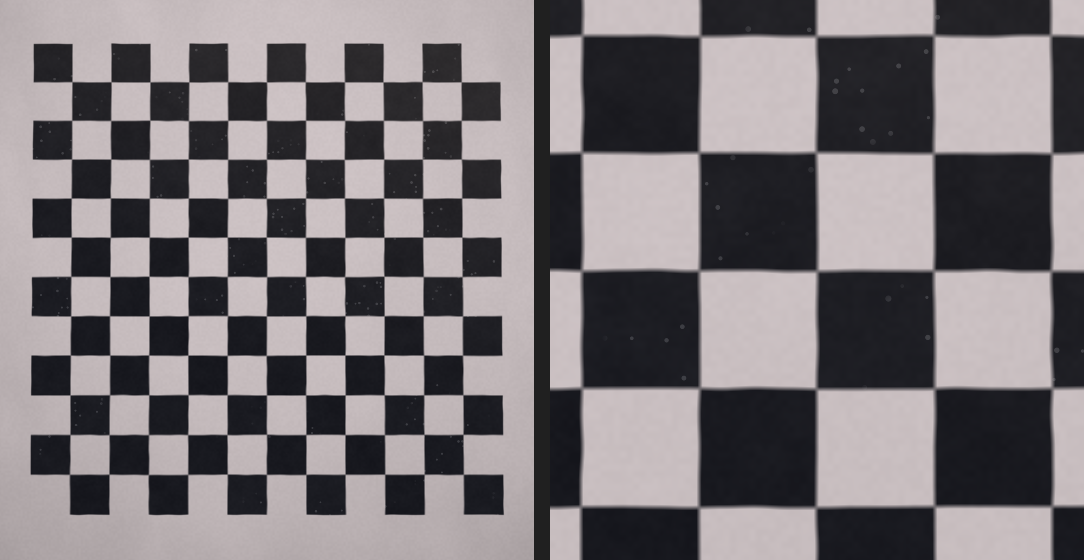
Left: the whole. Right: its middle third, enlarged.
Give the GLSL for this pattern, as a Shadertoy shader.

```glsl
// Printed 12 by 12 checkerboard on softly lit, slightly creased paper.

float hash(vec2 p) {
    vec3 q = fract(p.xyx * vec3(0.1031, 0.1030, 0.0973));
    q += dot(q, q.yzx + 33.33);
    return fract((q.x + q.y) * q.z);
}

float noise(vec2 p) {
    vec2 i = floor(p), f = fract(p);
    f = f * f * (3.0 - 2.0 * f);
    return mix(mix(hash(i), hash(i + vec2(1, 0)), f.x),
               mix(hash(i + vec2(0, 1)), hash(i + vec2(1, 1)), f.x), f.y);
}

float fbm(vec2 p) {
    float sum = 0.0, amp = 0.5;
    for (int i = 0; i < 4; i++) {
        sum += amp * noise(p);
        p = mat2(1.6, 1.2, -1.2, 1.6) * p + 7.3;
        amp *= 0.5;
    }
    return sum;
}

// Board coordinates in cells, with the mild perspective of a tilted sheet
vec2 boardCells(vec2 p) {
    float v = (p.y - 0.0807) / 0.8412;
    float cellWidth = mix(0.0704, 0.0694, v);
    return vec2(6.0 + (p.x - 0.4768) / cellWidth,
                12.0 * v - 0.24 * v * (1.0 - v));
}

// Ink coverage: product of two soft square waves inside the board
float checkerInk(vec2 g, float soft) {
    vec2 inside = clamp(g, soft, 12.0 - soft);
    vec2 signedDist = abs(mod(inside - 0.5, 2.0) - 1.0) - 0.5;
    vec2 wave = clamp(signedDist / soft, -1.0, 1.0);
    vec2 border = smoothstep(-soft, soft, 6.0 - abs(g - 6.0));
    return (0.5 - 0.5 * wave.x * wave.y) * border.x * border.y;
}

// Sparse pale dust, gathered in a few patches
float dust(vec2 p, float pixel) {
    vec2 cell = floor(p * 130.0);
    vec2 offset = 0.3 + 0.4 * vec2(hash(cell + 11.0), hash(cell + 47.0));
    float radius = mix(0.08, 0.2, hash(cell + 83.0));
    float d = length(fract(p * 130.0) - offset) - radius;
    float patches = smoothstep(0.52, 0.75, noise(p * 13.0 + 4.0));
    float present = step(0.9, hash(cell)) * patches;
    return present * (1.0 - smoothstep(0.0, 130.0 * pixel, d));
}

void mainImage(out vec4 fragColor, in vec2 fragCoord) {
    float pixel = 1.0 / iResolution.y;
    vec2 p = fragCoord * pixel;
    vec2 uv = fragCoord / iResolution.xy;

    // Paper: broad light, shaded rim, creases and fibre grain
    float light = 1.015 + 0.035 * (uv.y - 0.5);
    light -= 0.24 * dot(uv - vec2(0.54, 0.6), uv - vec2(0.54, 0.6));
    light += 0.05 * (fbm(p * 3.0) - 0.47);
    vec2 creaseAt = p * vec2(7.0, 5.0);
    float rim = smoothstep(0.32, 0.5, max(abs(uv.x - 0.5), abs(uv.y - 0.5)));
    light += mix(0.03, 0.1, rim) * (fbm(creaseAt + vec2(0.25, 0.2)) - fbm(creaseAt));
    float grain = noise(p * 260.0) - 0.5;
    vec3 paper = vec3(0.785, 0.745, 0.752) * light + 0.018 * grain;

    // Ink: cool and deep below, worn and warmer toward the upper right
    float fade = smoothstep(0.45, 1.35, uv.y + 0.35 * uv.x);
    vec3 ink = mix(vec3(0.098, 0.101, 0.125), vec3(0.178, 0.168, 0.175), fade);
    vec2 g = boardCells(p);
    ink += 0.016 * (hash(floor(g) + 5.0) - 0.5);
    ink += 0.03 * (fbm(p * 45.0) - 0.47) + 0.012 * grain;
    ink += 0.13 * dust(p, pixel);

    // Print, with a faint wobble along the square edges
    g += 0.016 * (vec2(noise(p * 50.0), noise(p * 50.0 + 19.0)) - 0.5);
    float coverage = checkerInk(g, max(0.022, 13.0 * pixel));
    fragColor = vec4(mix(paper, ink, coverage), 1.0);
}
```
